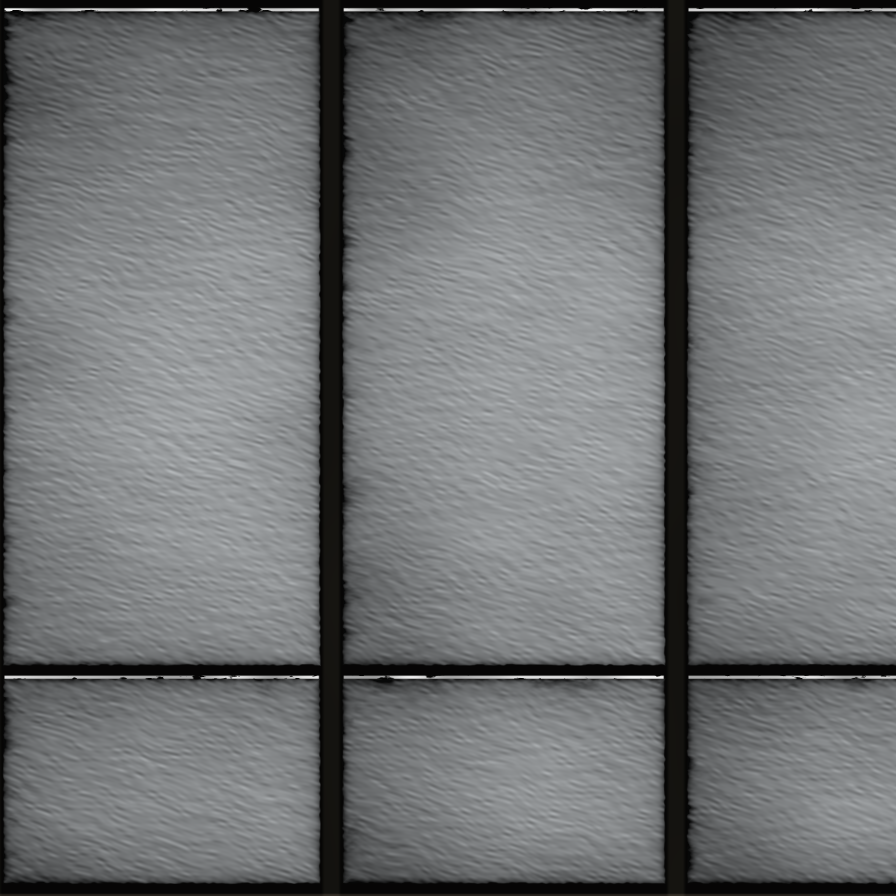
Give the GLSL for this texture, as a Shadertoy shader.

```glsl
// Brushed grey wall panels, tall above short, set in black bars with chipped bright top edges.
#define BAR_X 0.3698       // centre of one upright bar
#define PITCH 0.3848       // distance between upright bars
#define BAR_HALF 0.0128    // half width of an upright bar
#define SEAM_Y 0.252       // boundary between short and tall row
#define SHORT_ROW vec2(0.0143, 0.242)
#define TALL_ROW vec2(0.258, 0.987)
#define LIP 0.0042         // thickness of the bright top edge
#define GRAIN_TILT 0.32    // downward slope of the grain, radians
#define GRAIN_AMOUNT 0.17
#define PANEL_TINT vec3(0.98, 1.0, 1.013)
#define BAR_COLOR vec3(0.085, 0.080, 0.066)
#define GAP_COLOR vec3(0.022, 0.021, 0.018)

float hash(vec2 p) {
    return fract(sin(dot(p, vec2(127.1, 311.7))) * 43758.547);
}

float noise(vec2 p) {
    vec2 i = floor(p), f = fract(p);
    f = f * f * (3.0 - 2.0 * f);
    return mix(mix(hash(i), hash(i + vec2(1, 0)), f.x),
               mix(hash(i + vec2(0, 1)), hash(i + vec2(1, 1)), f.x), f.y);
}

float fbm(vec2 p) {
    float sum = 0.0, amp = 0.5;
    for (int i = 0; i < 4; i++) {
        sum += amp * noise(p);
        p = p * 2.03 + 17.3;
        amp *= 0.5;
    }
    return sum;
}

// Height of the fibrous surface, stretched along the tilted grain
float fibreHeight(vec2 p) {
    float c = cos(GRAIN_TILT), s = sin(GRAIN_TILT);
    vec2 q = vec2(c * p.x - s * p.y, s * p.x + c * p.y);
    q.y += 0.006 * noise(p * 28.0);
    return 0.6 * noise(q * vec2(95.0, 290.0)) + 0.4 * noise(q * vec2(50.0, 135.0) + 9.0);
}

// Side-lit relief plus faint level scratches
float grain(vec2 p) {
    float relief = fibreHeight(p) - fibreHeight(p + vec2(0.0012, 0.0026));
    float scratch = noise(p * vec2(14.0, 330.0)) - 0.5;
    return GRAIN_AMOUNT * relief + 0.03 * scratch;
}

// Broad light and shade; st runs 0..1 across the panel
float panelTone(vec2 st, bool tall) {
    float tone = tall ? 0.605 : 0.55;
    tone -= (tall ? 0.17 : 0.05) * smoothstep(0.5, 1.0, st.y);
    tone -= 0.09 * (1.0 - smoothstep(0.0, 0.55, st.x));
    tone -= 0.09 * (1.0 - smoothstep(0.0, 0.4, st.y)) * (1.0 - 0.6 * st.x);
    return tone;
}

void mainImage(out vec4 fragColor, in vec2 fragCoord) {
    vec2 uv = fragCoord / iResolution.y;
    float aa = 1.0 / iResolution.y;

    // Column and row of the grid
    float column = floor((uv.x - BAR_X) / PITCH);
    float localX = uv.x - BAR_X - PITCH * column;
    bool tall = uv.y > SEAM_Y;
    vec2 row = tall ? TALL_ROW : SHORT_ROW;

    // Distances inward from the panel sides
    float left = min(localX - BAR_HALF, uv.x - 0.004);
    float right = PITCH - localX - BAR_HALF;
    float side = min(left, right);
    float inset = min(side, min(uv.y - row.x, row.y - uv.y));
    float ragged = inset + 0.0018 * (noise(uv * 210.0) - 0.5);

    // Panel surface with dark, worn borders
    vec2 st = vec2(left / (PITCH - 2.0 * BAR_HALF), (uv.y - row.x) / (row.y - row.x));
    vec2 seed = vec2(column, tall ? 1.0 : 0.0) * 7.31;
    float depth = max(ragged, 0.0);
    float tone = panelTone(st, tall) + grain(uv);
    tone += 0.11 * (fbm(uv * vec2(7.0, 11.0) + seed) - 0.47);
    tone -= 0.10 * exp(-depth / 0.022) + 0.24 * exp(-depth / 0.0035);
    float grime = smoothstep(0.48, 0.75, fbm(uv * vec2(35.0, 60.0) + seed));
    tone -= 0.22 * grime * exp(-max(left, 0.0) / 0.012);
    tone -= 0.20 * grime * exp(-max(row.y - uv.y, 0.0) / 0.010);
    vec3 panel = max(tone, 0.03) * PANEL_TINT;

    // Upright bars over the dark level gaps
    float barCore = smoothstep(0.001, 0.006, -side);
    vec3 color = mix(GAP_COLOR, BAR_COLOR, barCore * (0.75 + 0.4 * noise(uv * vec2(9.0, 6.0))));
    color += vec3(0.13, 0.11, 0.09) * (1.0 - smoothstep(0.001, 0.0035, uv.y));
    color = mix(color, panel, smoothstep(-aa, aa, ragged));

    // Bright top lip, broken by dark chips
    float lipY = uv.y - row.y - 0.5 * LIP;
    float lip = 1.0 - smoothstep(-aa, aa, abs(lipY) - 0.42 * LIP);
    lip *= smoothstep(-aa, aa, side - 0.001);
    float chip = smoothstep(0.57, 0.70, fbm(vec2(uv.x * 75.0, uv.y * 170.0) + seed));
    float shine = 0.62 + 0.36 * noise(vec2(uv.x * 24.0, 3.0) + seed);
    color = mix(color, mix(vec3(shine), GAP_COLOR, chip), lip);

    fragColor = vec4(clamp(color, 0.0, 1.0), 1.0);
}
```
